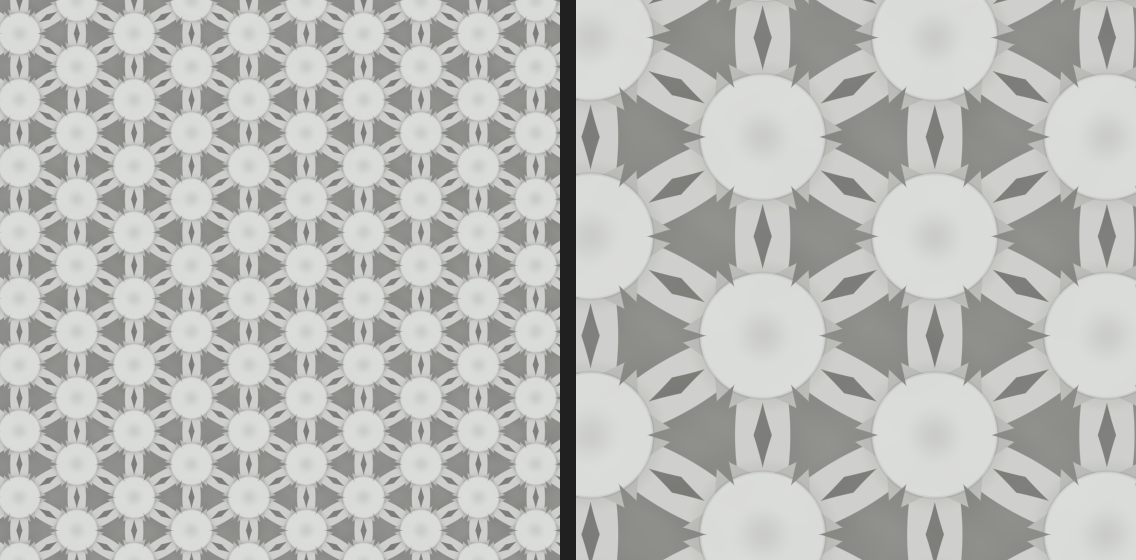
Left: the whole. Right: its middle third, enlarged.
Reproduce this pattern procedurally as a WebGL 2 fragment shader.

```glsl
#version 300 es
precision highp float;
// Pale notched rosettes on a triangular lattice, joined by paired curved straps.
// Each point is folded into one twelfth of its nearest rosette, where discs,
// half planes and a pointed lens are layered over a mottled dark ground.

#define SPACING 0.1183
#define CENTRE vec2(0.5469, 0.526)
#define DISC_RADIUS 0.315
#define STRAP_HALF 0.127
#define STRAP_BULGE 0.012
#define LENS_SIZE vec2(0.162, 0.046)
#define NOTCH vec2(0.285, 0.0)
#define BARB_TIP vec2(0.400, 0.035)
#define BARB_BACK vec2(0.320, 0.090)

uniform vec2 u_resolution;
out vec4 fragColor;

const float ROOT3 = 1.7320508;
const float SIXTH_TURN = 1.0471976;
const vec3 GROUND = vec3(0.545, 0.545, 0.533);
const vec3 LENS_DARK = vec3(0.49, 0.49, 0.475);
const vec3 STRAP = vec3(0.813, 0.814, 0.802);
const vec3 BARB = vec3(0.73, 0.73, 0.715);
const vec3 ROSETTE = vec3(0.855, 0.862, 0.852);
const vec3 ROSETTE_CORE = vec3(0.795, 0.80, 0.79);

// Offset from the nearest lattice point, with neighbours above and below.
vec2 nearestOffset(vec2 p) {
  vec2 cell = vec2(ROOT3, 1.0);
  vec2 a = p - cell * floor(p / cell + 0.5);
  vec2 q = p - 0.5 * cell;
  vec2 b = q - cell * floor(q / cell + 0.5);
  return dot(a, a) < dot(b, b) ? a : b;
}

// Fold onto the half sector beside an axis that points between two neighbours.
vec2 foldSector(vec2 p) {
  float angle = mod(atan(p.y, p.x) + 0.5 * SIXTH_TURN, SIXTH_TURN) - 0.5 * SIXTH_TURN;
  return length(p) * vec2(cos(angle), abs(sin(angle)));
}

// Signed distance from the line a-b, positive on its left.
float lineSide(vec2 p, vec2 a, vec2 b) {
  vec2 d = normalize(b - a);
  return dot(p - a, vec2(-d.y, d.x));
}

float cover(float d, float soft) {
  return smoothstep(-soft, soft, d);
}

// Soft uneven tone from layered sines.
float mottle(vec2 p) {
  return sin(p.x * 5.1 + 1.7 * sin(p.y * 3.3)) * sin(p.y * 6.7 + 1.3 * sin(p.x * 4.1))
       + 0.4 * sin(p.x * 17.0 + 2.0 * sin(p.y * 13.0));
}

void main() {
  vec2 lattice = (gl_FragCoord.xy / u_resolution.y - CENTRE) / SPACING;
  float soft = 0.8 / (u_resolution.y * SPACING);
  vec2 p = foldSector(nearestOffset(lattice));
  float r = length(p);

  // Coordinates along and across the line to the neighbour.
  float along = 0.5 - dot(p, vec2(0.5 * ROOT3, 0.5));
  float across = abs(dot(p, vec2(0.5, -0.5 * ROOT3)));

  // Ground, slightly lighter in the middle of each triangle.
  float tone = mottle(lattice);
  float triangleDist = length(p - vec2(1.0 / ROOT3, 0.0));
  vec3 color = GROUND + 0.012 * tone + 0.02 * (0.6 - smoothstep(0.05, 0.25, triangleDist));

  // Straps and the pointed opening between each pair.
  float bulge = 1.0 - pow(along / 0.185, 2.0);
  float strapDist = STRAP_HALF + STRAP_BULGE * bulge - across;
  vec3 strapColor = STRAP - 0.035 * (1.0 - smoothstep(0.0, 0.09, r - DISC_RADIUS));
  color = mix(color, strapColor, cover(strapDist, soft));
  float reach = clamp(1.0 - abs(along) / LENS_SIZE.x, 0.0, 1.0);
  float lensDist = LENS_SIZE.y * reach * (0.85 + 0.15 * reach) - across;
  float lensMask = cover(lensDist, soft) * cover(LENS_SIZE.x - abs(along), soft);
  color = mix(color, LENS_DARK + 0.01 * tone, lensMask);

  // Barbs on both sides of the notch.
  float notchDist = lineSide(p, NOTCH, BARB_TIP);
  float barbDist = min(notchDist, lineSide(p, BARB_TIP, BARB_BACK));
  vec3 barbColor = BARB + 0.25 * (r - 0.34);
  color = mix(color, barbColor, cover(barbDist, soft));

  // Rosette with a grey core and a faint line around its rim.
  float discDist = min(DISC_RADIUS - r, notchDist);
  vec3 discColor = mix(ROSETTE_CORE, ROSETTE, smoothstep(0.0, 0.17, r));
  color = mix(color, discColor + 0.003 * tone, cover(discDist, soft));
  float rim = 1.0 - smoothstep(0.004, 0.004 + 2.0 * soft, abs(r - DISC_RADIUS));
  color -= 0.045 * rim * cover(notchDist, soft);

  fragColor = vec4(color, 1.0);
}
```
